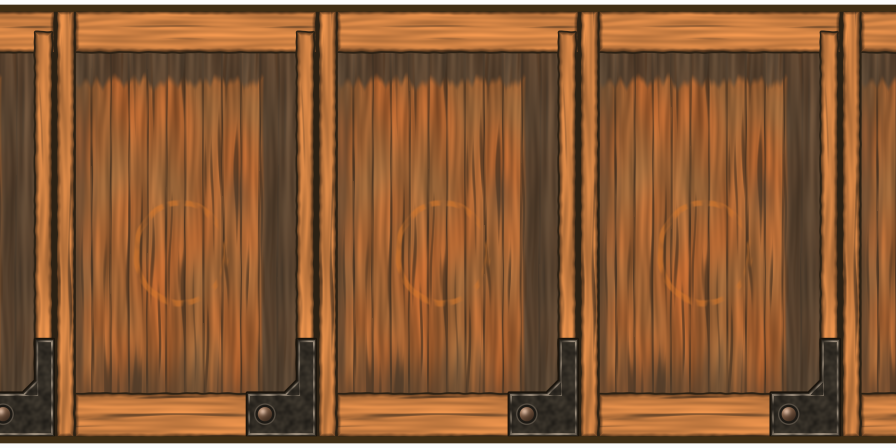
A Shadertoy shader for this pattern:

```glsl
// Layout, in canvas heights
const float PERIOD = 0.5846;
const float FIRST_CELL = 0.1224;
const float MARGIN = 0.0104;
const float RAIL = 0.026;
const vec2 PANEL_LO = vec2(0.0469, 0.120);
const vec2 PANEL_HI = vec2(0.5417, 0.885);
const vec2 SHADOW_EDGE = vec2(0.461, 0.818);
const float LEFT_POST_LO = 0.006, LEFT_POST_HI = 0.0417;
const float RIGHT_POST_HI = 0.577, RIGHT_POST_TOP = 0.927;
const float PLANK_WIDTH = 0.0415;
const vec2 BRACKET_LO = vec2(0.430, 0.027);
const vec2 BRACKET_HI = vec2(0.582, 0.242);
const vec2 BOLT = vec2(0.469, 0.0755);
const float BOLT_RADIUS = 0.024;
const vec2 STAIN_CENTER = vec2(0.281, 0.435);
const vec2 STAIN_RADIUS = vec2(0.100, 0.112);

// Colours
const vec3 PAPER = vec3(0.99);
const vec3 RAIL_COLOR = vec3(0.25, 0.18, 0.08);
const vec3 GAP_COLOR = vec3(0.17, 0.13, 0.08);
const vec3 BEAM_COLOR = vec3(0.77, 0.48, 0.25);
const vec3 PLANK_RED = vec3(0.68, 0.37, 0.17);
const vec3 PLANK_BROWN = vec3(0.55, 0.38, 0.22);
const vec3 SHADOW_COLOR = vec3(0.30, 0.24, 0.18);
const vec3 CRACK_COLOR = vec3(0.24, 0.17, 0.11);
const vec3 STAIN_COLOR = vec3(0.84, 0.47, 0.17);
const vec3 IRON_COLOR = vec3(0.19, 0.17, 0.14);
const vec3 IRON_EDGE = vec3(0.63, 0.57, 0.50);
const vec3 BOLT_COLOR = vec3(0.46, 0.33, 0.24);

float hash(vec2 p) {
    vec3 q = fract(p.xyx * 0.1031);
    q += dot(q, q.yzx + 33.33);
    return fract((q.x + q.y) * q.z);
}

float gradientDot(vec2 cell, vec2 offset) {
    float a = 6.2832 * hash(cell);
    return dot(vec2(cos(a), sin(a)), offset);
}

float noise(vec2 p) {
    vec2 i = floor(p), f = p - i;
    vec2 u = f * f * f * (f * (f * 6.0 - 15.0) + 10.0);
    vec2 e = vec2(1.0, 0.0);
    return mix(mix(gradientDot(i, f), gradientDot(i + e, f - e), u.x),
               mix(gradientDot(i + e.yx, f - e.yx), gradientDot(i + 1.0, f - 1.0), u.x), u.y);
}

float cover(float d) {
    float e = 0.7 / iResolution.y;
    return 1.0 - smoothstep(-e, e, d);
}

float box(vec2 p, vec2 lo, vec2 hi) {
    vec2 d = abs(p - 0.5 * (lo + hi)) - 0.5 * (hi - lo);
    return length(max(d, 0.0)) + min(max(d.x, d.y), 0.0);
}

// q.x runs across the grain, q.y along it
vec3 wood(vec2 q, float seed, vec3 base) {
    float x = q.x + 0.006 * noise(q * vec2(12.0, 6.0) + seed);
    float fine = noise(vec2(x * 95.0, q.y * 6.0) + seed);
    float broad = noise(vec2(x * 32.0, q.y * 3.0) + seed + 9.0);
    float crack = smoothstep(0.22, 0.5, noise(vec2(x * 75.0, q.y * 4.0) + seed + 31.0));
    return mix(base * (1.0 + 0.28 * fine + 0.25 * broad), CRACK_COLOR, 0.65 * crack);
}

void slab(inout vec3 col, vec2 p, vec2 lo, vec2 hi, bool upright, float seed) {
    float d = box(p, lo, hi) + 0.0025 * noise(p * 45.0 + seed);
    vec3 c = wood(upright ? p : p.yx, seed, BEAM_COLOR);
    c *= mix(0.55, 1.06, smoothstep(0.0, 0.009, -d));
    col = mix(col, GAP_COLOR, cover(d - 0.004));
    col = mix(col, c, cover(d));
}

vec3 panel(vec2 p) {
    // Planks of uneven tone with broken seams
    float x = p.x + 0.004 * noise(vec2(p.x * 14.0, p.y * 2.0));
    float id = floor(x / PLANK_WIDTH);
    float seam = abs(x - (id + 0.5) * PLANK_WIDTH);
    seam = 0.5 * PLANK_WIDTH - seam;
    float mottle = noise(p * vec2(11.0, 6.0) + 4.0);
    vec3 base = mix(PLANK_BROWN, PLANK_RED, clamp(0.55 + 0.9 * mottle, 0.0, 1.0));
    base *= 0.9 + 0.2 * hash(vec2(id, 7.0));
    vec3 col = wood(p, 3.0 + id * 17.0, base);
    float broken = 0.55 + 0.6 * noise(vec2(id * 5.0, p.y * 9.0));
    col = mix(col, CRACK_COLOR, broken * (1.0 - smoothstep(0.001, 0.004, seam)));

    // Worn open ring
    vec2 s = (p - STAIN_CENTER) / STAIN_RADIUS;
    float ring = abs(length(s) - 1.0 + 0.05 * noise(p * 20.0)) * STAIN_RADIUS.x;
    float wear = smoothstep(-0.35, 0.35, noise(p * vec2(60.0, 25.0)) - 0.25 * s.x);
    col = mix(col, STAIN_COLOR, 0.6 * wear * (1.0 - smoothstep(0.003, 0.009, ring)));

    // Grime along the left and lower edges, and a smudge
    float streak = noise(vec2(p.x * 70.0, p.y * 3.0) + 50.0);
    float grime = 0.6 * (1.0 - smoothstep(0.0, 0.05, p.x - PANEL_LO.x + 0.03 * streak));
    grime = max(grime, 0.55 * (1.0 - smoothstep(0.0, 0.13, p.y - PANEL_LO.y + 0.08 * streak)));
    vec2 smudge = (p - vec2(0.41, 0.57)) * vec2(45.0, 18.0);
    grime = max(grime, 0.5 * exp(-dot(smudge, smudge)));
    col = mix(col, SHADOW_COLOR, grime);

    // Ragged shadow under the top beam and beside the right post
    vec2 depth = p - SHADOW_EDGE + vec2(0.008, 0.025) * streak;
    vec2 shade = smoothstep(vec2(-0.006, -0.012), vec2(0.008, 0.012), depth);
    vec3 dark = wood(p, 81.0, SHADOW_COLOR) * (1.0 + 0.35 * streak);
    return mix(col, dark, 0.86 * max(shade.x, shade.y));
}

void bracket(inout vec3 col, vec2 p) {
    vec2 corner = vec2(PANEL_HI.x, 0.1224);
    float d = min(box(p, BRACKET_LO, vec2(BRACKET_HI.x, corner.y)),
                  box(p, vec2(corner.x, BRACKET_LO.y), BRACKET_HI));
    float gusset = dot(p - corner, vec2(-0.707, 0.707)) - 0.02;
    d = min(d, max(gusset, box(p, corner - vec2(0.04, 0.01), corner + vec2(0.01, 0.04))));
    float rust = noise(p * 45.0);
    vec3 iron = IRON_COLOR * (1.0 + 0.4 * rust + 0.3 * noise(p * 90.0));
    float rim = 1.0 - smoothstep(0.001, 0.003, abs(d + 0.004));
    iron = mix(iron, IRON_EDGE, rim * clamp(0.5 + rust, 0.0, 1.0));
    col = mix(col, GAP_COLOR * 0.6, cover(d - 0.004));
    col = mix(col, iron, cover(d));

    // Domed bolt in a dark washer
    vec2 b = (p - BOLT) / BOLT_RADIUS;
    float r = length(b);
    float glint = exp(-9.0 * dot(b - vec2(-0.2, 0.25), b - vec2(-0.2, 0.25)));
    vec3 head = BOLT_COLOR * (0.85 + 0.5 * dot(b, vec2(-0.6, 0.8))) + 0.35 * glint;
    col = mix(col, mix(IRON_COLOR, IRON_EDGE, 0.35), cover((r - 1.0) * BOLT_RADIUS));
    col = mix(col, IRON_COLOR * 0.6, cover((r - 0.88) * BOLT_RADIUS));
    col = mix(col, head, cover((r - 0.66) * BOLT_RADIUS));
}

void mainImage(out vec4 fragColor, in vec2 fragCoord) {
    vec2 uv = fragCoord / iResolution.y;
    vec2 p = vec2(mod(uv.x - FIRST_CELL, PERIOD), uv.y);

    vec3 col = mix(GAP_COLOR, panel(p), cover(box(p, PANEL_LO, PANEL_HI)));
    slab(col, p, vec2(PANEL_LO.x, PANEL_HI.y), vec2(PERIOD - 0.003, 1.0 - RAIL), false, 11.0);
    slab(col, p, vec2(PANEL_LO.x, RAIL), vec2(PERIOD - 0.003, PANEL_LO.y), false, 23.0);
    slab(col, p, vec2(LEFT_POST_LO, RAIL), vec2(LEFT_POST_HI, 1.0 - RAIL), true, 37.0);
    slab(col, p, vec2(PANEL_HI.x, RAIL), vec2(RIGHT_POST_HI, RIGHT_POST_TOP), true, 53.0);
    bracket(col, p);

    // Rails and margins
    float edge = min(uv.y, 1.0 - uv.y);
    col = mix(col, RAIL_COLOR, cover(edge - RAIL));
    col = mix(col, PAPER, cover(edge - MARGIN));
    fragColor = vec4(col, 1.0);
}
```
